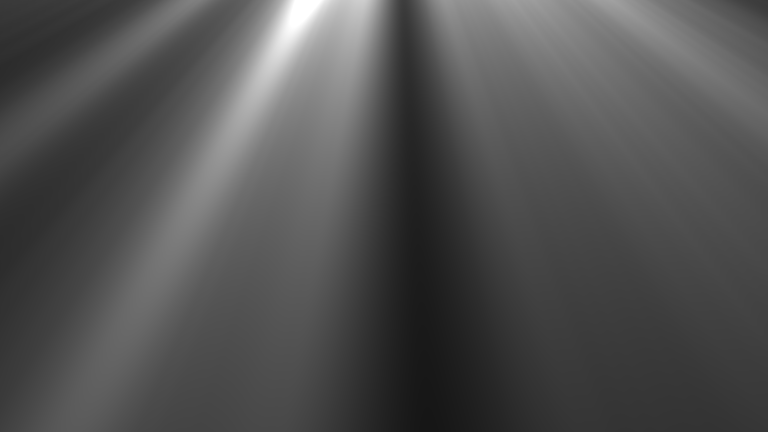
This background is drawn by a Shadertoy shader. Its source:

```glsl
// Soft grey light shafts fanning down from a lamp above the upper edge.
// Each pixel is reduced to the slope of its ray from the lamp; a brightness
// profile over that slope is then dimmed with depth below the lamp.

#define LAMP vec2(0.914, 1.37)
#define FALLOFF 0.8
#define AMBIENT 0.23
#define LEFT_SHAFT 0.53
#define RIGHT_SHAFT 0.36
#define CORE_SLOPE -0.55
#define STREAK_DENSITY 11.0
#define STREAK_AMOUNT 0.10

float hash(float n) {
    return fract(sin(n * 127.1) * 43758.545);
}

float noise(float x) {
    float cell = floor(x);
    return mix(hash(cell), hash(cell + 1.0), smoothstep(0.0, 1.0, x - cell));
}

// Fine streaks: layered noise centred on zero
float streaks(float slope) {
    float sum = 0.0;
    float weight = 0.5;
    float density = STREAK_DENSITY;
    for (int i = 0; i < 3; i++) {
        sum += weight * (noise(slope * density + 40.0) - 0.5);
        weight *= 0.5;
        density *= 2.1;
    }
    return sum;
}

// Soft beam around a slope
float beam(float slope, float centre, float width) {
    float t = (slope - centre) / width;
    return exp(-t * t);
}

// Wide shaft with separate soft flanks: x..y rises, z..w falls
float shaft(float slope, vec4 flank) {
    return smoothstep(flank.x, flank.y, slope)
         * (1.0 - smoothstep(flank.z, flank.w, slope));
}

float rayProfile(float slope) {
    float light = AMBIENT;
    // Broad shafts on both sides of the dark gap
    light += LEFT_SHAFT * shaft(slope, vec4(-1.15, -0.47, -0.20, 0.07));
    float ripple = 1.0 + 0.08 * cos(6.2832 * (slope - 0.78) / 0.6);
    light += RIGHT_SHAFT * ripple * shaft(slope, vec4(0.03, 0.34, 1.30, 2.35));
    // Narrow accents: outer left beam, bright core, inner beam
    light += 0.27 * beam(slope, -1.27, 0.22);
    light += 0.24 * beam(slope, CORE_SLOPE, 0.10);
    light += 0.05 * beam(slope, -0.21, 0.07);
    return light * (1.0 + STREAK_AMOUNT * streaks(slope));
}

void mainImage(out vec4 fragColor, in vec2 fragCoord) {
    vec2 p = fragCoord / iResolution.y;
    float depth = LAMP.y - p.y;
    float slope = (p.x - LAMP.x) / depth;

    // Rays dim with depth, relative to the upper edge
    float grey = rayProfile(slope) * pow((LAMP.y - 1.0) / depth, FALLOFF);

    // Hot glow where the core enters the frame
    grey += 0.20 * beam(slope, CORE_SLOPE, 0.15) * exp(-9.0 * (1.0 - p.y));

    fragColor = vec4(vec3(clamp(grey, 0.0, 1.0)), 1.0);
}
```
